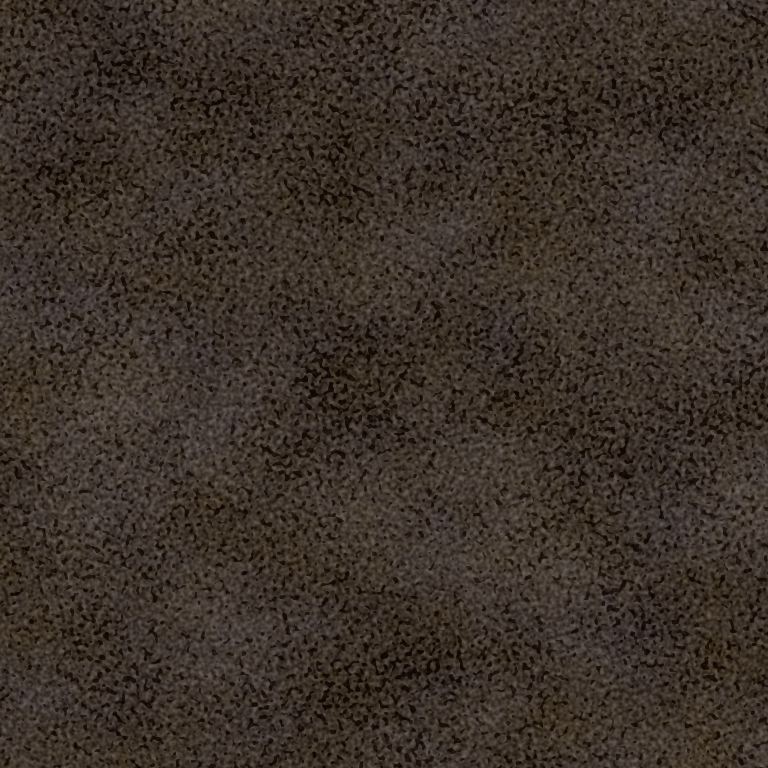
A Shadertoy shader for this texture:

```glsl
// Dark weathered brown stone: cloudy warm and slate stains, crisp grain and clustered black pits.

const vec3 SLATE_TINT = vec3(0.0, -0.034, -0.042); // channel offsets from red
const vec3 RUST_TINT = vec3(0.0, -0.048, -0.104);
const float STONE_TONE = 0.256;
const float PIT_DEPTH = 0.15;

vec2 hashGradient(vec2 cell, float seed) {
    vec3 p = fract(vec3(cell.xyx + seed * 17.31) * vec3(0.1031, 0.1030, 0.0973));
    p += dot(p, p.yzx + 33.33);
    float angle = 6.28318 * fract((p.x + p.y) * p.z);
    return vec2(cos(angle), sin(angle));
}

// Gradient noise, roughly -0.7 to 0.7
float gradientNoise(vec2 p, float seed) {
    vec2 cell = floor(p);
    vec2 f = p - cell;
    vec2 blend = f * f * f * (f * (f * 6.0 - 15.0) + 10.0);
    vec2 right = vec2(1.0, 0.0);
    vec2 up = vec2(0.0, 1.0);
    float a = dot(hashGradient(cell, seed), f);
    float b = dot(hashGradient(cell + right, seed), f - right);
    float c = dot(hashGradient(cell + up, seed), f - up);
    float d = dot(hashGradient(cell + 1.0, seed), f - 1.0);
    return mix(mix(a, b, blend.x), mix(c, d, blend.x), blend.y);
}

vec2 rotate(vec2 p, float angle) {
    float c = cos(angle);
    float s = sin(angle);
    return vec2(c * p.x - s * p.y, s * p.x + c * p.y);
}

// Sum of octaves, each turned to hide the lattice
float fractalNoise(vec2 p, float seed, int octaves, float lacunarity, float gain) {
    float sum = 0.0;
    float amplitude = 1.0;
    p = rotate(p, 0.5);
    for (int i = 0; i < octaves; i++) {
        sum += amplitude * gradientNoise(p, seed + float(i));
        p = lacunarity * rotate(p, 0.8) + 5.7;
        amplitude *= gain;
    }
    return sum;
}

// Coverage of small dark pits; density shifts the threshold
float pitMask(vec2 uv, float scale, float density, float seed) {
    float field = fractalNoise(uv * scale, seed, 2, 1.4, 0.6);
    return smoothstep(0.18, 0.42, field + density);
}

void mainImage(out vec4 fragColor, in vec2 fragCoord) {
    vec2 uv = fragCoord / iResolution.y;

    // Broad stains, slightly wider than tall
    vec2 stainUv = uv * vec2(0.85, 1.0);
    float cloud = fractalNoise(stainUv * 5.0, 3.0, 5, 2.0, 0.7);
    float warmth = fractalNoise(stainUv * 6.0 + 9.0, 11.0, 4, 2.0, 0.7);
    float cluster = fractalNoise(uv * 6.5 + 4.0, 21.0, 4, 2.0, 0.75);

    // Fine grain, and pits gathered into clusters
    float grain = fractalNoise(uv * 135.0, 31.0, 2, 1.5, 0.8);
    float density = 0.2 * cluster - 0.08 * cloud;
    float pits = pitMask(uv, 118.0, density, 41.0);

    // Tone, then a hue drifting between rust brown and slate
    float tone = STONE_TONE + 0.05 * cloud + 0.155 * grain * (1.0 - 0.55 * pits);
    tone -= PIT_DEPTH * pits;
    float speckHue = gradientNoise(rotate(uv, 0.6) * 60.0, 53.0);
    float rust = clamp(0.5 + 0.55 * warmth + 0.3 * speckHue, 0.0, 1.0);
    vec3 color = vec3(tone) + mix(SLATE_TINT, RUST_TINT, rust);

    // Keep the pits a warm near-black
    fragColor = vec4(max(color, vec3(0.05, 0.03, 0.02)), 1.0);
}
```
